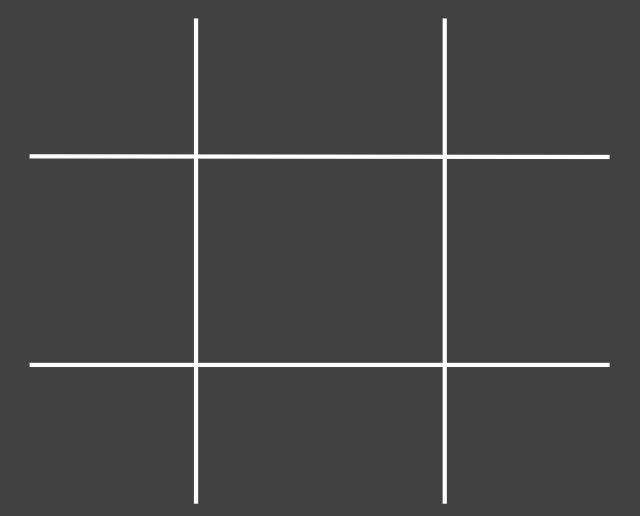
A WebGL 2 fragment shader for this background:

```glsl
#version 300 es
precision highp float;
// Two upright and two level white bars crossing on a flat dark grey ground.
// Each bar is a box in canvas fractions; its edges are smoothed by
// measuring how much of each pixel the box covers.

uniform vec2 u_resolution;
out vec4 fragColor;

const vec3 GROUND = vec3(0.255);
const vec3 BAR = vec3(0.992);
const vec2 CROSSING_CENTER = vec2(0.5006, 0.4946); // middle of the four crossings
const vec2 CROSSING_OFFSET = vec2(0.1943, 0.2018); // from the middle to each bar
const vec2 SPAN_LOW = vec2(0.0462, 0.0238);        // left and lower bar ends
const vec2 SPAN_HIGH = vec2(0.9525, 0.9643);       // right and upper bar ends
const vec2 HALF_WIDTH = vec2(0.0033, 0.0041);
const float UPPER_TILT = -0.0014;                  // slight fall of the upper bar

// Share of the pixel at p that lies inside the box from low to high
float boxCoverage(vec2 p, vec2 low, vec2 high) {
    vec2 inside = min(p - low, high - p) * u_resolution;
    vec2 cover = clamp(inside + 0.5, 0.0, 1.0);
    return cover.x * cover.y;
}

void main() {
    vec2 p = gl_FragCoord.xy / u_resolution;
    float ink = 0.0;

    // One upright and one level bar on each side of the middle
    for (int i = 0; i < 2; i++) {
        float side = float(2 * i - 1);
        vec2 axis = CROSSING_CENTER + side * CROSSING_OFFSET;
        float upright = boxCoverage(p, vec2(axis.x - HALF_WIDTH.x, SPAN_LOW.y),
                                       vec2(axis.x + HALF_WIDTH.x, SPAN_HIGH.y));
        axis.y += float(i) * UPPER_TILT * (p.x - 0.5);
        float level = boxCoverage(p, vec2(SPAN_LOW.x, axis.y - HALF_WIDTH.y),
                                     vec2(SPAN_HIGH.x, axis.y + HALF_WIDTH.y));
        ink = max(ink, max(upright, level));
    }

    fragColor = vec4(mix(GROUND, BAR, ink), 1.0);
}
```
